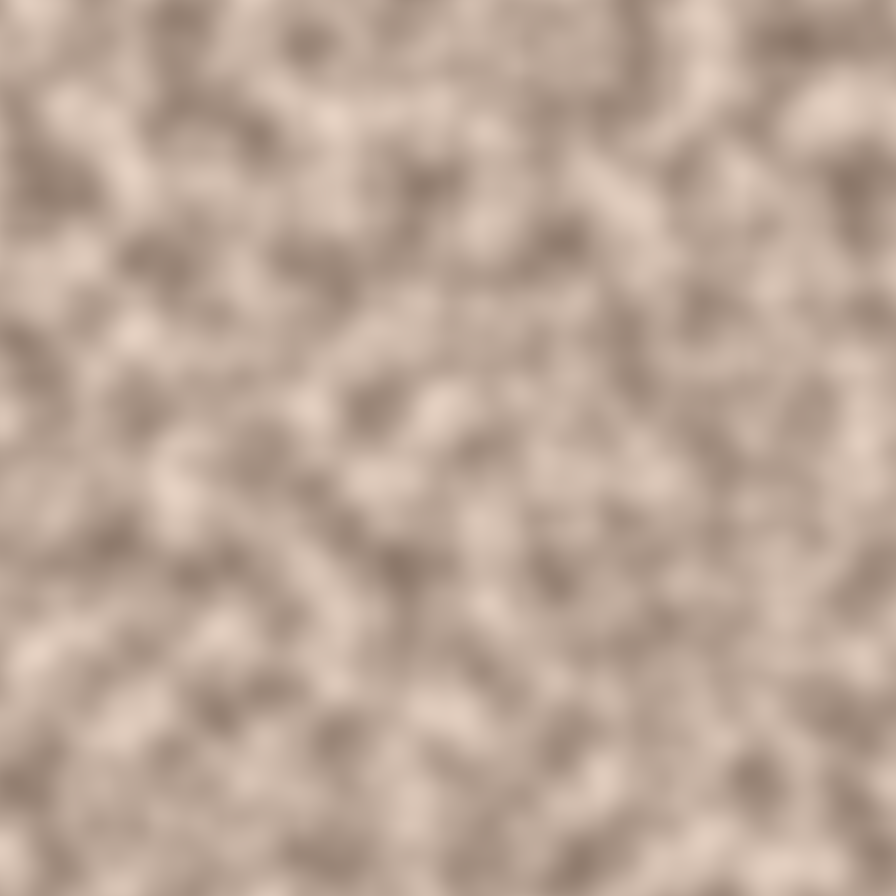
Write a Shadertoy shader that draws this texture.

```glsl
// Soft, cloudy beige mottling: blurred dark and light blotches of even size.
// Two octaves of gradient noise, which has little broad drift, are summed
// and mapped onto a straight brown-to-cream ramp.

#define BLOTCH_CELLS 12.0                     // coarse cells across the canvas
#define DETAIL_RATIO 2.0                      // fine cells per coarse cell
#define DETAIL_GAIN  0.27                     // strength of the fine octave
#define CONTRAST     0.73                     // spread of tones along the ramp
#define DARK_BROWN   vec3(0.537, 0.457, 0.402)
#define LIGHT_CREAM  vec3(0.937, 0.857, 0.797)
#define SEED         17u

// Integer mixing of one word
uint scramble(uint h) {
    h = (h ^ (h >> 16)) * 2146121005u;
    h = (h ^ (h >> 15)) * 2221713035u;
    return h ^ (h >> 16);
}

// Random unit direction at a lattice point
vec2 latticeGradient(ivec2 cell, uint seed) {
    uint h = scramble(uint(cell.x) + scramble(uint(cell.y) + scramble(seed)));
    vec2 square = vec2(h & 65535u, h >> 16) / 65535.0 - 0.5;
    return normalize(square + 1e-5);
}

// Slope contribution of one cell corner at the local position f
float cornerSlope(ivec2 cell, ivec2 corner, vec2 f, uint seed) {
    return dot(latticeGradient(cell + corner, seed), f - vec2(corner));
}

// Gradient noise around zero, with cubic easing between corners
float gradientNoise(vec2 p, uint seed) {
    ivec2 cell = ivec2(floor(p));
    vec2 f = fract(p);
    vec2 ease = f * f * (3.0 - 2.0 * f);
    float lower = mix(cornerSlope(cell, ivec2(0, 0), f, seed),
                      cornerSlope(cell, ivec2(1, 0), f, seed), ease.x);
    float upper = mix(cornerSlope(cell, ivec2(0, 1), f, seed),
                      cornerSlope(cell, ivec2(1, 1), f, seed), ease.x);
    return mix(lower, upper, ease.y);
}

void mainImage(out vec4 fragColor, in vec2 fragCoord) {
    vec2 uv = fragCoord / min(iResolution.x, iResolution.y);
    vec2 p = uv * BLOTCH_CELLS;

    // Broad blotches with a weak layer of finer ones
    float blotches = gradientNoise(p, SEED);
    float detail = gradientNoise(p * DETAIL_RATIO, SEED + 1u);
    float tone = 0.5 + CONTRAST * (blotches + DETAIL_GAIN * detail);

    fragColor = vec4(mix(DARK_BROWN, LIGHT_CREAM, clamp(tone, 0.0, 1.0)), 1.0);
}
```
